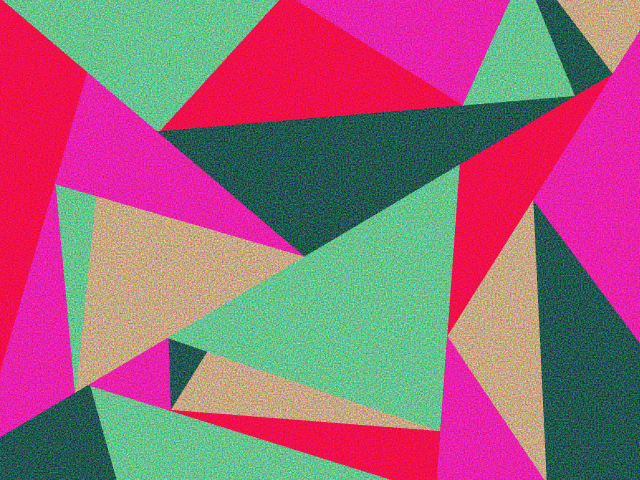
This background is drawn by a Shadertoy shader. Its source:

```glsl
// Flat mosaic of sharp coloured shards under a fine coloured grain.

const vec3 GREEN = vec3(0.40, 0.77, 0.56);
const vec3 DARK  = vec3(0.13, 0.34, 0.31);
const vec3 RED   = vec3(0.94, 0.06, 0.29);
const vec3 SAND  = vec3(0.78, 0.66, 0.52);
const vec3 PINK  = vec3(0.91, 0.13, 0.67);

const float GRAIN_FREQUENCY = 290.0; // cells per canvas height
const float GRAIN_STRENGTH = 0.36;

// Soft coverage of the half-plane to the left of travel from a to b.
float leftOf(vec2 p, vec2 a, vec2 b) {
    vec2 d = normalize(b - a), q = p - a;
    return clamp((d.x * q.y - d.y * q.x) * iResolution.y + 0.5, 0.0, 1.0);
}

// Paints a colour over everything to the left of a to b.
vec3 cut(vec3 base, vec3 paint, vec2 p, vec2 a, vec2 b) {
    return mix(base, paint, leftOf(p, a, b));
}

// Unit gradient from an integer hash of the lattice point.
vec2 gradient(ivec2 cell, uint seed) {
    uint h = uint(cell.x) * 374761393u + uint(cell.y) * 668265263u + seed * 97531u;
    h = (h ^ (h >> 13)) * 1274126177u;
    h = (h ^ (h >> 15)) * 73856093u;
    float angle = float((h >> 8) & 65535u) / 65536.0 * 6.2832;
    return vec2(cos(angle), sin(angle));
}

float gradientNoise(vec2 p, uint seed) {
    ivec2 i = ivec2(floor(p));
    vec2 f = fract(p), s = f * f * f * (f * (f * 6.0 - 15.0) + 10.0);
    float sum = 0.0;
    for (int k = 0; k < 4; k++) {
        ivec2 corner = ivec2(k & 1, k >> 1);
        vec2 w = mix(1.0 - s, s, vec2(corner));
        sum += w.x * w.y * dot(gradient(i + corner, seed), f - vec2(corner));
    }
    return sum;
}

// Two octaves of grain for one colour channel.
float grain(vec2 p, uint seed) {
    vec2 q = p * GRAIN_FREQUENCY;
    return gradientNoise(q, seed) + 0.6 * gradientNoise(q * 2.0 + 0.37, seed + 7u);
}

// Fan of shards along the top.
vec3 topShards(vec2 p) {
    vec3 c = cut(GREEN, RED, p, vec2(0.582, 1.0), vec2(0.333, 0.727));
    c = cut(c, PINK,  p, vec2(0.616, 1.0), vec2(0.964, 0.781));
    c = cut(c, GREEN, p, vec2(1.063, 1.0), vec2(0.964, 0.781));
    c = cut(c, DARK,  p, vec2(1.116, 1.0), vec2(1.198, 0.800));
    c = cut(c, SAND,  p, vec2(1.160, 1.0), vec2(1.276, 0.847));
    return cut(c, DARK, p, vec2(1.198, 0.800), vec2(0.333, 0.727));
}

// Shards below the long falling diagonal.
vec3 leftShards(vec2 p) {
    vec3 low = cut(SAND, GREEN, p, vec2(0.158, 0.181), vec2(0.200, 0.590));
    low = cut(low, PINK, p, vec2(0.156, 0.181), vec2(0.116, 0.615));
    vec3 c = cut(PINK, low, p, vec2(0.635, 0.465), vec2(0.116, 0.616));
    return cut(c, RED, p, vec2(0.0, 0.224), vec2(0.181, 0.847));
}

// Large central shard and the slivers under it.
vec3 bottomShards(vec2 p) {
    vec3 low = cut(SAND, DARK, p, vec2(0.356, 0.146), vec2(0.431, 0.266));
    low = cut(low, PINK, p, vec2(0.356, 0.146), vec2(0.351, 0.293));
    low = cut(low, RED,  p, vec2(0.915, 0.102), vec2(0.356, 0.146));
    vec3 corner = cut(GREEN, DARK, p, vec2(0.243, 0.0), vec2(0.188, 0.196));
    vec3 c = cut(GREEN, low, p, vec2(0.915, 0.102), vec2(0.351, 0.295));
    c = cut(c, corner, p, vec2(0.816, 0.0), vec2(0.188, 0.196));
    return cut(c, RED, p, vec2(0.958, 0.658), vec2(0.910, 0.0));
}

// Shards on the right-hand side.
vec3 rightShards(vec2 p) {
    vec3 c = cut(PINK, SAND, p, vec2(0.932, 0.300), vec2(1.134, 0.0));
    c = cut(c, DARK, p, vec2(1.111, 0.583), vec2(1.139, 0.0));
    return cut(c, PINK, p, vec2(1.111, 0.583), vec2(1.333, 0.285));
}

void mainImage(out vec4 fragColor, in vec2 fragCoord) {
    vec2 p = fragCoord / iResolution.y;

    // Join the groups along the long diagonals.
    vec3 color = cut(topShards(p), leftShards(p), p, vec2(0.635, 0.465), vec2(0.0, 1.004));
    color = cut(color, bottomShards(p), p, vec2(1.276, 0.846), vec2(0.0, 0.089));
    float rightSide = min(leftOf(p, vec2(1.333, 0.936), vec2(0.932, 0.300)),
                          leftOf(p, vec2(0.958, 0.658), vec2(0.910, 0.0)));
    color = mix(color, rightShards(p), rightSide);

    // Grain is strongest in the mid-tones of each channel.
    vec3 speckle = vec3(grain(p, 1u), grain(p, 2u), grain(p, 3u));
    color += GRAIN_STRENGTH * speckle * 4.0 * color * (1.0 - color);
    fragColor = vec4(clamp(color, 0.0, 1.0), 1.0);
}
```
